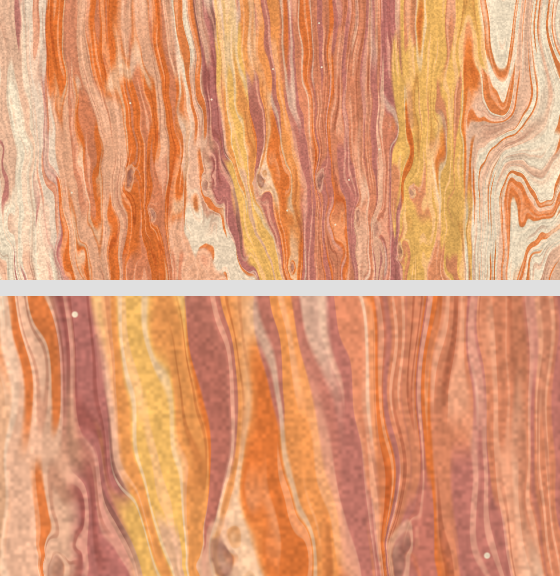
Top: the whole. Bottom: its middle third, enlarged.
Write a Shadertoy shader that draws this texture.

```glsl
// Poured acrylic paint: upright ribbons of cream, orange, gold, coral and rose.
// A noise-warped coordinate runs across the flow; broad zones choose the paints
// and stretched noise along that coordinate draws the veins, loops and eyes.

#define SWAY 0.13        // slow sideways drift of the ribbons
#define CURL 0.115       // bends that close into loops
#define RIPPLE 0.024     // fine wrinkles of single veins
#define SWIRL 0.40       // large contours at the right edge
#define LEAN 0.09        // slant of the left zones
#define VEIN_FREQ 33.0   // broad veins per unit
#define ACCENT_FREQ 62.0 // narrow veins per unit
#define HAIR_FREQ 130.0  // hairline streaks per unit
#define EYE_SHARE 0.2    // share of cells holding an eye
#define GRAIN 0.17       // strength of the canvas grain

const int ZONES = 12;
const vec3 CREAM  = vec3(0.95, 0.87, 0.75);
const vec3 PEACH  = vec3(0.91, 0.70, 0.57);
const vec3 GOLD   = vec3(0.93, 0.71, 0.39);
const vec3 ORANGE = vec3(0.87, 0.45, 0.21);
const vec3 AMBER  = vec3(0.93, 0.59, 0.33);
const vec3 CORAL  = vec3(0.84, 0.52, 0.38);
const vec3 ROSE   = vec3(0.74, 0.45, 0.41);
const vec3 BROWN  = vec3(0.57, 0.37, 0.32);

// Left edge of each zone and how densely it is veined
const vec2 ZONE[ZONES] = vec2[ZONES](
  vec2(-1.0, 0.25), vec2(0.10, 0.55), vec2(0.16, 0.40), vec2(0.60, 0.60),
  vec2(0.71, 0.45), vec2(0.75, 0.30), vec2(0.87, 0.42), vec2(1.00, 0.42),
  vec2(1.20, 0.60), vec2(1.36, 0.40), vec2(1.42, 0.36), vec2(1.68, 0.45));
const vec3 BASE[ZONES] = vec3[ZONES](
  CREAM, ROSE, ORANGE, PEACH, ROSE, GOLD, AMBER, CORAL, CORAL, ROSE, GOLD, CREAM);
const vec3 VEIN[ZONES] = vec3[ZONES](
  PEACH, CREAM, PEACH, CREAM, PEACH, AMBER, ORANGE, ORANGE, PEACH, CORAL, ORANGE, PEACH);
const vec3 ACCENT[ZONES] = vec3[ZONES](
  ROSE, CORAL, CORAL, ORANGE, BROWN, PEACH, ROSE, ROSE, ROSE, PEACH, CORAL, ORANGE);

float hash(vec2 p) {
  vec3 q = fract(p.xyx * 0.1031);
  q += dot(q, q.yzx + 33.33);
  return fract((q.x + q.y) * q.z);
}

float noise(vec2 p) {
  vec2 i = floor(p), f = fract(p);
  f = f * f * (3.0 - 2.0 * f);
  vec2 e = vec2(1.0, 0.0);
  return mix(mix(hash(i), hash(i + e), f.x),
             mix(hash(i + e.yx), hash(i + e.xx), f.x), f.y);
}

float fbm(vec2 p) {
  float sum = 0.0, amp = 0.55;
  for (int i = 0; i < 3; i++) {
    sum += amp * noise(p);
    p = p * 2.03 + 17.3;
    amp *= 0.5;
  }
  return sum;
}

// Scaled distance to the nearest teardrop eye; its outline lies at 1
float eyes(vec2 p) {
  vec2 cell = vec2(0.10, 0.14), g = p / cell;
  float d = 9.0;
  for (int j = -1; j <= 1; j++)
  for (int i = -1; i <= 1; i++) {
    vec2 c = floor(g) + vec2(i, j);
    vec2 mid = (c + 0.25 + 0.5 * vec2(hash(c + 11.0), hash(c + 31.0))) * cell;
    bool inside = mid.y < 0.46 && mid.x > 0.4 && mid.x < 1.6;
    if (inside && hash(c + 77.0) < EYE_SHARE) {
      vec2 size = vec2(0.011, 0.028) * (0.5 + 0.9 * hash(c + 53.0));
      d = min(d, length((p - mid) / size));
    }
  }
  return d;
}

vec3 paint(vec2 p) {
  // Flow: calm at the top, curling below and at the right
  float low = 1.0 - smoothstep(0.15, 0.95, p.y);
  float right = smoothstep(1.64, 1.84, p.x);
  float fall = 1.0 - p.y;
  float eye = eyes(p + 0.035 * (fbm(p * vec2(26.0, 18.0)) - 0.48));
  float spill = smoothstep(0.65, 0.8, p.x) * (1.0 - smoothstep(0.9, 1.15, p.x));
  float lean = LEAN * fall * (1.0 - smoothstep(0.9, 1.5, p.x));
  lean += 0.10 * spill * pow(fall, 4.0);
  float s = p.x - lean + SWAY * (fbm(p * vec2(2.6, 1.3) + 3.0) - 0.48);
  s += CURL * mix(0.3, 1.0, low) * (fbm(p * vec2(11.0, 3.8) + 9.0) - 0.48);
  s += RIPPLE * mix(0.4, 1.0, low) * (noise(p * vec2(30.0, 11.0)) - 0.5);
  s += right * (SWIRL * (noise(p * vec2(4.5, 3.2) + 5.0) - 0.5) - 0.3 * (p.y - 0.4));
  s += 0.05 * exp(-0.35 * eye * eye);

  // Zone paints, blended over ragged edges
  float across = mix(p.x - lean, s, 0.4 - 0.25 * right);
  across += 0.06 * (noise(vec2(s * 40.0, p.y * 4.0)) - 0.5);
  vec3 base = BASE[0], vein = VEIN[0], accent = ACCENT[0];
  float density = ZONE[0].y;
  for (int i = 1; i < ZONES; i++) {
    float k = smoothstep(-0.007, 0.007, across - ZONE[i].x);
    base = mix(base, BASE[i], k);
    vein = mix(vein, VEIN[i], k);
    accent = mix(accent, ACCENT[i], k);
    density = mix(density, ZONE[i].y, k);
  }

  // Veins from broad to hairline
  float broad = noise(vec2(s * VEIN_FREQ, p.y * 2.2));
  float narrow = noise(vec2(s * ACCENT_FREQ + 40.0, p.y * 3.2));
  float hair = noise(vec2(s * HAIR_FREQ + 90.0, p.y * 5.0));
  float cut = 0.98 - 0.8 * density;
  vec3 col = base * (0.92 + 0.16 * fbm(p * vec2(9.0, 3.0)));
  col = mix(col, vein, 0.85 * smoothstep(cut - 0.06, cut + 0.06, broad));
  col = mix(col, accent, 0.85 * smoothstep(cut, cut + 0.10, narrow));
  col = mix(col, PEACH, 0.45 * smoothstep(0.62, 0.78, hair));

  // Pale threads and dark seams along contours of the veins
  float thread = 1.0 - smoothstep(0.02, 0.09, abs(broad - cut + 0.09));
  float seam = 1.0 - smoothstep(0.02, 0.10, abs(narrow - 0.36));
  float patchy = smoothstep(0.35, 0.6, noise(p * vec2(12.0, 3.5) + 21.0));
  col = mix(col, mix(PEACH, CREAM, 0.6), 0.65 * thread * patchy);
  col = mix(col, col * vec3(0.86, 0.78, 0.76), 0.8 * seam * (1.0 - patchy));
  col *= 0.91 + 0.18 * hair;

  // Eyes with pale rims and marbled cores, then stray droplets
  float rim = 1.0 - smoothstep(0.1, 0.35, abs(eye - 1.1));
  vec3 core = mix(BROWN, PEACH, 0.7 * noise(p * vec2(110.0, 60.0)));
  col = mix(col, PEACH, 0.6 * rim);
  col = mix(col, core, 0.8 - 0.8 * smoothstep(0.65, 1.0, eye));
  vec2 g = p * 18.0, id = floor(g);
  float drop = length(fract(g) - 0.3 - 0.4 * hash(id + 5.0));
  col = mix(col, CREAM, step(hash(id), 0.02) * (1.0 - smoothstep(0.04, 0.09, drop)));

  // Canvas grain
  float grain = noise(p * 210.0) + 0.6 * noise(p * vec2(90.0, 130.0)) - 0.8;
  return col * (1.0 + GRAIN * grain);
}

void mainImage(out vec4 fragColor, in vec2 fragCoord) {
  // Average 2 x 2 samples for smooth edges
  vec3 sum = vec3(0.0);
  for (int i = 0; i < 4; i++) {
    vec2 offset = 0.5 * vec2(i % 2, i / 2) - 0.25;
    sum += paint((fragCoord + offset) / iResolution.y);
  }
  fragColor = vec4(sum / 4.0, 1.0);
}
```
